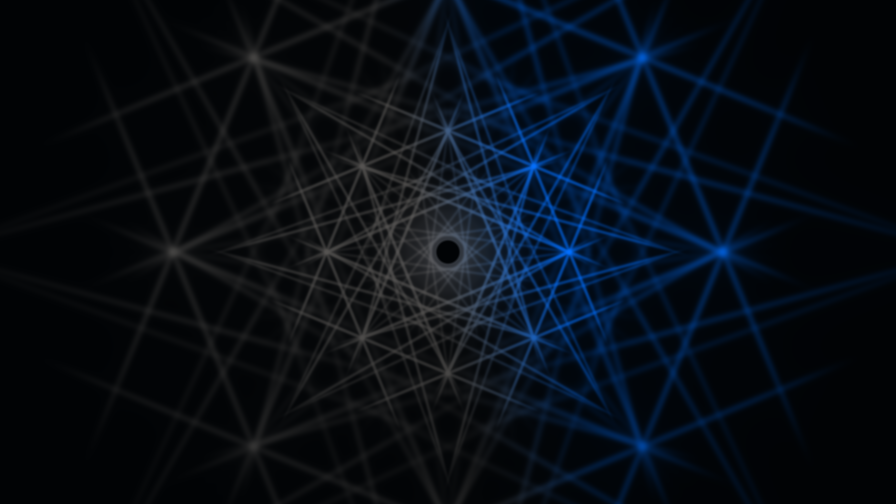
This background is drawn by a WebGL 1 fragment shader. Its source:

```glsl
precision highp float;

uniform vec2 u_resolution;

#define INNER_NODE 0.241
#define OUTER_NODE 0.546
#define HUB_RADIUS 0.023
#define STRAND_WIDTH 0.014
#define OUTER_LEVEL 0.40
#define HALO_LEVEL 0.045
#define WARM_GREY vec3(0.42, 0.40, 0.38)
#define ELECTRIC_BLUE vec3(0.0, 0.43, 1.0)
#define BACKDROP vec3(0.004, 0.012, 0.020)

// Soft straight strand crossing the x axis at `cross`, passing the centre
// at distance `foot`, and fading out at both ends of [lo, hi].
float strand(vec2 q, float crossing, float foot, float lo, float hi) {
  float c = foot / crossing;
  vec2 normal = vec2(c, sqrt(1.0 - c * c));
  float d = abs(dot(q, normal) - foot);
  float t = dot(q, vec2(normal.y, -normal.x));
  float ends = smoothstep(lo, lo + 0.3, t) * (1.0 - smoothstep(hi - 0.5, hi, t));
  float core = exp(-d * d / (STRAND_WIDTH * STRAND_WIDTH));
  return ends * (core + HALO_LEVEL * exp(-d / 0.07));
}

// Strands belonging to one arm of the star
float arm(vec2 q) {
  float light = 0.34 * strand(q, 1.0, 0.924, -1.25, 1.25);  // octagon sides
  light += 0.34 * strand(q, 1.0, 0.383, -1.25, 1.35);       // long chords
  light += 0.48 * strand(q, 1.88, 0.49, -1.1, 1.95);        // narrow tips
  light += 0.30 * strand(q, 1.88, 0.64, -0.3, 1.90);        // wide tips
  light += 0.20 * strand(q, 1.0, 0.14, -0.8, 1.25);         // hub tangents
  return light;
}

// Eight mirrored arms, with nodes at unit radius
float starWeb(vec2 q) {
  const float turn = 0.70710678;
  float light = 0.0;
  for (int i = 0; i < 8; i++) {
    light += arm(q) + arm(vec2(q.x, -q.y));
    q = turn * vec2(q.x - q.y, q.x + q.y);
  }
  return light;
}

void main() {
  vec2 p = (gl_FragCoord.xy - 0.5 * u_resolution) / u_resolution.y;
  float r = length(p);

  // Two nested webs; the larger one recedes behind the smaller
  float inner = starWeb(p / INNER_NODE);
  float outer = starWeb(p / OUTER_NODE);
  float light = inner * (1.0 - 0.35 * smoothstep(0.25, 0.46, r));
  light += OUTER_LEVEL * outer * mix(0.2, 1.0, smoothstep(0.12, 0.5, r));
  light *= 1.0 - 0.65 * smoothstep(0.4, 0.95, r);
  light = 1.0 - exp(-1.15 * light);

  // Grey on the left turns blue towards the upper right
  float blueness = smoothstep(-0.06, 0.24, p.x + 0.22 * p.y);
  vec3 tint = mix(WARM_GREY, ELECTRIC_BLUE, blueness);
  tint *= mix(0.8, 1.0, blueness) * (1.0 - 0.25 * smoothstep(0.0, -0.4, p.y));
  vec3 color = BACKDROP + tint * light;

  // Pale glow around the hub
  vec3 glowTint = mix(vec3(0.20, 0.20, 0.21), vec3(0.15, 0.22, 0.30), blueness);
  color += glowTint * exp(-r * r / 0.0065);

  // Dark hub with a smooth rim
  float rim = 1.5 / u_resolution.y;
  color = mix(BACKDROP, color, smoothstep(HUB_RADIUS - rim, HUB_RADIUS + rim, r));

  gl_FragColor = vec4(color, 1.0);
}
```
